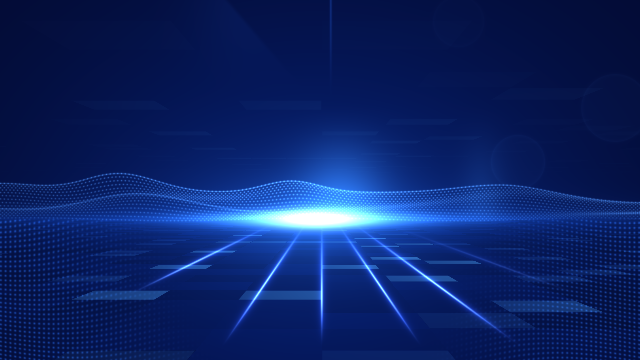
Reproduce this background procedurally as a Shadertoy shader.

```glsl
// Blue digital horizon: a white glow, dotted waves and a tiled floor with light rails.

const float HORIZON = 0.391;
const float VANISH_Y = 0.444;

float hash(vec2 p) {
    return fract(sin(dot(p, vec2(127.1, 311.7))) * 4375.5);
}

float bump(float x, float center, float width) {
    float t = (x - center) / width;
    return exp(-t * t);
}

// Height of the wave crest above the horizon
float crest(float x) {
    return 0.074 + 0.053 * bump(x, -0.56, 0.15) + 0.032 * bump(x, -0.08, 0.11)
         + 0.021 * bump(x, 0.5, 0.17) - 0.028 * smoothstep(0.5, 0.9, x)
         + 0.025 * smoothstep(-0.65, -0.89, x);
}

// Perspective tiles: each column repeats with its own first row and period
float tiles(float slope, float depth, float px) {
    const int first[6] = int[6](9, 5, 9, 5, 7, 8);
    const int period[6] = int[6](4, 16, 12, 8, 4, 6);
    vec2 grid = vec2(slope / 0.84, 2.5 / depth);
    vec2 cell = floor(grid), f = fract(grid);
    vec2 aa = min(px * vec2(1.2 / depth, 2.5 / (depth * depth)), 0.5);
    vec2 box = smoothstep(vec2(0.0), aa, f) * smoothstep(vec2(0.0), aa, 1.0 - f);
    int column = int(cell.x) + 3, row = int(cell.y);
    float level = 0.15 * step(0.88, hash(cell));
    if (column >= 0 && column < 6) {
        int n = row - first[column];
        bool lit = n >= 0 && n % period[column] == 0;
        level = lit ? mix(0.15, 0.6, smoothstep(7.0, 9.0, cell.y)) : 0.0;
        level *= 0.65 + 0.35 * hash(cell + 3.0);
    }
    return level * box.x * box.y * (0.65 + 0.35 * f.x) * smoothstep(0.065, 0.11, depth);
}

// Rows of dots falling from the crest to the horizon
float waveDots(vec2 p, float px) {
    float sum = 0.0, radius = max(0.0017, 0.8 * px);
    for (int i = 0; i < 15; i++) {
        float t = float(i) / 14.0;
        float ripple = 0.014 * sin(p.x * 8.0 + t * 7.0 + 1.0) * t * (1.3 - t);
        float y = HORIZON + crest(p.x - 0.08 * t) * (1.0 - t) + ripple;
        float dx = (fract(p.x / 0.0105 + 0.5 * float(i)) - 0.5) * 0.0105;
        float dotGlow = exp(-dot(vec2(dx, p.y - y), vec2(dx, p.y - y)) / (radius * radius));
        float line = exp(-pow((p.y - y) / radius, 2.0));
        sum += dotGlow * mix(0.55, 0.28, t) + line * (i == 0 ? 0.3 : 0.04);
    }
    // Lower ridge, brightest on the left
    float ridge = HORIZON + 0.025 + 0.042 * bump(p.x, -0.53, 0.2) + 0.006 * sin(p.x * 11.0);
    sum += 0.3 * exp(-pow((p.y - ridge) / 0.0025, 2.0)) * smoothstep(0.25, -0.5, p.x);
    return sum;
}

float ring(vec2 p, vec2 center, float radius) {
    float d = length(p - center) - radius;
    return 0.012 * smoothstep(0.004, -0.004, d) + 0.02 * exp(-abs(d) * 300.0);
}

void mainImage(out vec4 fragColor, in vec2 fragCoord) {
    float px = 1.0 / iResolution.y;
    vec2 p = vec2(fragCoord.x - 0.5 * iResolution.x, fragCoord.y) * px;
    vec2 g = p - vec2(-0.012, HORIZON);
    float depth = max(abs(VANISH_Y - p.y), 0.01);
    float slope = (p.x - 0.005) / depth;
    float ground = smoothstep(HORIZON + 0.004, HORIZON - 0.004, p.y);

    // Backdrop with dark corners
    float center = exp(-dot(g * vec2(1.15, 1.5), g * vec2(1.15, 1.5)));
    vec3 col = mix(vec3(0.01, 0.035, 0.18), vec3(0.018, 0.105, 0.40), center);
    col *= 1.0 + ground * 0.18 * (hash(floor(vec2(slope / 0.84, 2.5 / depth))) - 0.6);

    // Soft beams and lens rings
    float rise = smoothstep(0.36, 0.42, p.y) * smoothstep(0.72, 0.42, p.y);
    col += vec3(0.10, 0.22, 0.32) * rise * (bump(p.x, 0.06, 0.12) + 0.35 * bump(p.x, 0.45, 0.06));
    float top = smoothstep(0.72, 1.0, p.y);
    col += vec3(0.04, 0.10, 0.2) * top * (bump(p.x, 0.03, 0.003)
         + 0.3 * smoothstep(0.01, -0.01, p.x + 0.26 - 0.86 * (1.0 - p.y)) * bump(p.x, -0.2, 0.15));
    col += vec3(0.5, 0.9, 1.3) * (ring(p, vec2(0.55, 0.55), 0.074)
         + ring(p, vec2(0.82, 0.7), 0.093) + 0.5 * ring(p, vec2(0.385, 0.94), 0.07));

    // Floor tiles and their faint echo overhead
    col = mix(col, vec3(0.25, 0.54, 0.83), tiles(slope, depth, px) * mix(0.12, 1.0, ground));

    // Dotted waves and dotted corners
    col += vec3(0.36, 0.62, 0.85) * waveDots(p, px) * (0.65 + 0.5 * bump(p.x, -0.05, 0.4));
    vec2 mesh = p * 75.0 + vec2(0.0, 2.0 * sin(p.x * 7.0 + p.y * 5.0));
    vec2 offset = fract(mesh) - 0.5;
    float corner = smoothstep(0.35, 0.85, abs(p.x) + 0.35 * (0.2 - p.y)) * ground;
    col += vec3(0.08, 0.20, 0.38) * corner * exp(-dot(offset, offset) * 18.0);

    // Light rails running to the vanishing point
    for (int k = -3; k <= 4; k++) {
        if (k == -2 || k == 3) continue;
        float lane = 0.68 * float(k);
        float d = abs(slope - lane) * depth / sqrt(1.0 + lane * lane);
        float peak = k == 0 ? 0.265 : (k == -3 ? 0.19 : 0.235);
        float reach = abs(k) > 2 ? 0.27 : 0.41;
        float along = smoothstep(0.06, 0.18, depth) * smoothstep(reach, reach - 0.14, depth);
        along *= ground * (k == 4 ? 0.25 : 1.0);
        float glint = bump(depth, peak, 0.06);
        col += along * (vec3(0.12, 0.22, 0.65) * exp(-d * 160.0)
             + vec3(0.5, 0.65, 0.9) * (0.35 + 0.8 * glint) * exp(-pow(d / 0.0026, 2.0)));
    }

    // Horizon streak, halo and white core
    col += vec3(0.05, 0.17, 0.38) * exp(-abs(g.y) * 32.0) * (0.35 + bump(g.x, 0.0, 0.55));
    col += vec3(0.16, 0.38, 0.60) * exp(-length(g * vec2(0.75, 1.5)) * 7.5);
    col += vec3(0.35, 0.62, 0.75) * bump(g.x, 0.0, 0.26) * bump(g.y, 0.0, 0.021);
    col += vec3(0.8, 0.75, 0.6) * bump(g.x, 0.0, 0.12) * bump(g.y, 0.0, 0.024);

    fragColor = vec4(clamp(col, 0.0, 1.0), 1.0);
}
```
